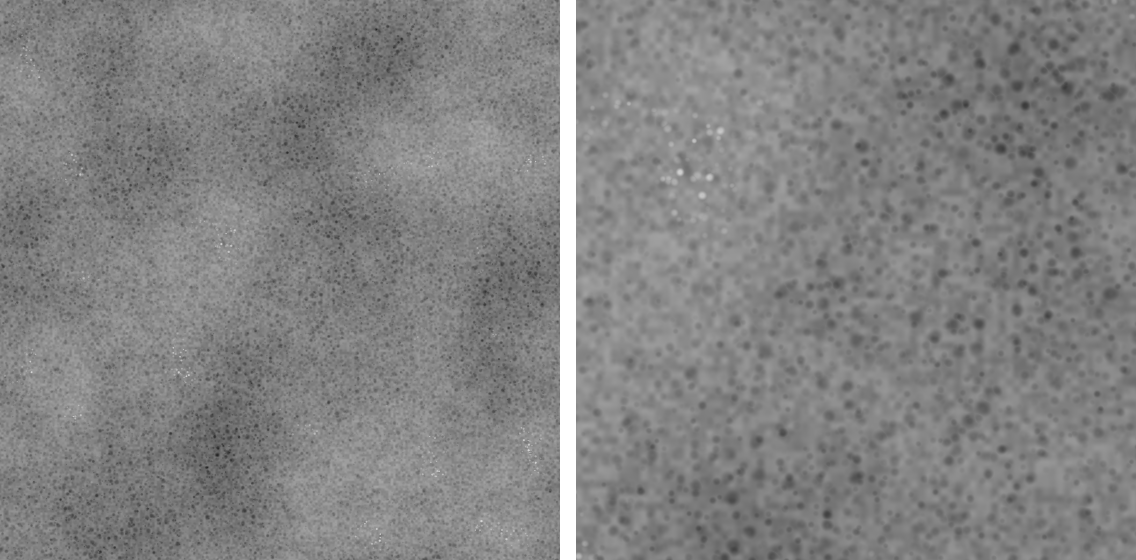
Left, the full canvas; right, a detail of the centre.
A WebGL 2 fragment shader for this texture:

```glsl
#version 300 es
precision highp float;
// Weathered grey concrete: soft cloudy shading, fine sandy grain, small dark
// pores and rare clusters of pale flecks. Wrapped gradient noise makes the
// clouds; wrapped cellular scatter makes the pores and flecks.

#define BASE_GREY 0.523
#define CLOUD_SCALE 3
#define CLOUD_CONTRAST 0.125
#define GRAIN_SCALE 230
#define GRAIN_CONTRAST 0.115
#define PORE_SCALE 98
#define PORE_DEPTH 0.135
#define FINE_PORE_SCALE 151
#define FINE_PORE_DEPTH 0.085
#define FLECK_SCALE 220
#define FLECK_PATCHES 11
#define FLECK_BRIGHTNESS 0.30

uniform vec2 u_resolution;
out vec4 fragColor;

// Three random values for a lattice cell that repeats every period cells
vec3 cellHash(ivec2 cell, int period, uint seed) {
    uvec2 c = uvec2((cell + 2 * period) % period);
    uvec3 h = uvec3(c, seed) * 1664525u + 1013904223u;
    for (int i = 0; i < 2; i++) {
        h.x += h.y * h.z;
        h.y += h.z * h.x;
        h.z += h.x * h.y;
        h ^= h >> 16u;
    }
    return vec3(h & 0xffffu) / 65535.0;
}

float cornerSlope(ivec2 cell, vec2 offset, int period, uint seed) {
    float angle = 6.28319 * cellHash(cell, period, seed).x;
    return dot(vec2(cos(angle), sin(angle)), offset);
}

float gradientNoise(vec2 uv, int period, uint seed) {
    vec2 p = uv * float(period);
    ivec2 cell = ivec2(floor(p));
    vec2 f = fract(p);
    vec2 w = f * f * f * (f * (f * 6.0 - 15.0) + 10.0);
    float a = cornerSlope(cell, f, period, seed);
    float b = cornerSlope(cell + ivec2(1, 0), f - vec2(1, 0), period, seed);
    float c = cornerSlope(cell + ivec2(0, 1), f - vec2(0, 1), period, seed);
    float d = cornerSlope(cell + ivec2(1, 1), f - vec2(1, 1), period, seed);
    return mix(mix(a, b, w.x), mix(c, d, w.x), w.y);
}

float valueNoise(vec2 uv, int period, uint seed) {
    vec2 p = uv * float(period);
    ivec2 cell = ivec2(floor(p));
    vec2 f = smoothstep(0.0, 1.0, fract(p));
    float a = cellHash(cell, period, seed).x;
    float b = cellHash(cell + ivec2(1, 0), period, seed).x;
    float c = cellHash(cell + ivec2(0, 1), period, seed).x;
    float d = cellHash(cell + ivec2(1, 1), period, seed).x;
    return mix(mix(a, b, f.x), mix(c, d, f.x), f.y) - 0.5;
}

float clouds(vec2 uv) {
    float sum = 0.0, amplitude = 1.0;
    int period = CLOUD_SCALE;
    for (uint i = 0u; i < 6u; i++) {
        sum += amplitude * gradientNoise(uv, period, 10u + i);
        amplitude *= 0.6;
        period *= 2;
    }
    return sum;
}

// Strongest soft spot nearby; radii are in cells, strengths are random
float spots(vec2 uv, int period, vec2 radii, float rarity, uint seed) {
    vec2 p = uv * float(period);
    ivec2 home = ivec2(floor(p));
    float strongest = 0.0;
    for (int y = -1; y <= 1; y++) {
        for (int x = -1; x <= 1; x++) {
            ivec2 cell = home + ivec2(x, y);
            vec3 place = cellHash(cell, period, seed);
            vec3 look = cellHash(cell, period, seed + 50u);
            float radius = mix(radii.x, radii.y, look.x);
            float dist = length(p - vec2(cell) - place.xy);
            float strength = pow(look.y, rarity);
            float spot = 1.0 - smoothstep(0.2 * radius, radius, dist);
            strongest = max(strongest, spot * strength);
        }
    }
    return strongest;
}

void main() {
    vec2 uv = gl_FragCoord.xy / u_resolution;
    float cloud = clouds(uv);

    // Cloudy body with sandy grain
    float grey = BASE_GREY + CLOUD_CONTRAST * cloud;
    grey += GRAIN_CONTRAST * valueNoise(uv, GRAIN_SCALE, 30u);

    // Dark pores, deeper in the darker areas
    float wear = clamp(1.0 - 0.7 * cloud, 0.5, 1.4);
    grey -= PORE_DEPTH * wear * spots(uv, PORE_SCALE, vec2(0.3, 0.62), 2.0, 101u);
    grey -= FINE_PORE_DEPTH * wear * spots(uv, FINE_PORE_SCALE, vec2(0.3, 0.6), 2.0, 202u);

    // Pale flecks gathered in patches of the lighter areas
    float patches = gradientNoise(uv, FLECK_PATCHES, 40u) + 0.35 * cloud;
    float fleck = spots(uv, FLECK_SCALE, vec2(0.4, 0.75), 9.0, 303u);
    grey += FLECK_BRIGHTNESS * fleck * smoothstep(0.28, 0.55, patches);

    fragColor = vec4(vec3(grey), 1.0);
}
```
